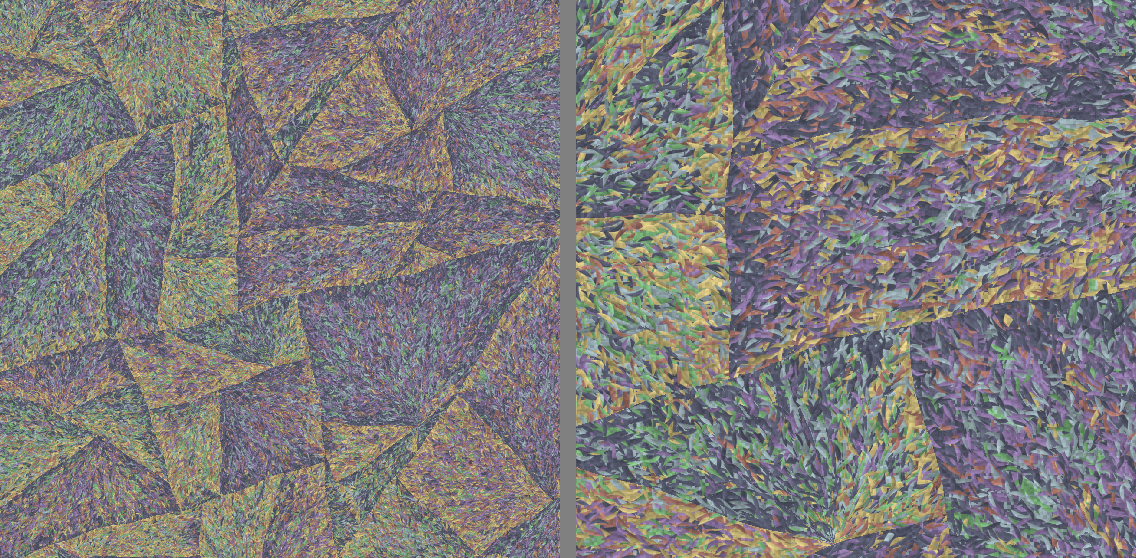
Left: the whole. Right: its middle third, enlarged.
Reproduce this texture procedurally as a Shadertoy shader.

```glsl
// Crumpled facets covered in fine, fanning, multicoloured grass-like strokes.
#define FOLDS 6            // levels of folding
#define FOLD_SIZE 0.27     // offset between the first facets
#define CREASE_FALL 42.0   // how quickly a crease fades
#define CREASE_TINT 0.62   // share of tinted strokes on a crease
#define STROKE_WIDTH 0.21  // half width, in stroke cells
#define STROKE_SPREAD 2.1  // angular scatter of strokes
#define STROKE_BEND 0.9
#define HUE_SPREAD 0.66    // colour scatter inside a facet
#define SATURATION 1.22
#define GRAIN 0.22
#define GRAIN_CELLS 510.0

const vec3 PURPLE = vec3(0.51, 0.44, 0.58);
const vec3 SLATE  = vec3(0.33, 0.34, 0.40);
const vec3 MIST   = vec3(0.55, 0.61, 0.63);
const vec3 GREEN  = vec3(0.44, 0.60, 0.44);
const vec3 OCHRE  = vec3(0.69, 0.64, 0.46);
const vec3 RUST   = vec3(0.58, 0.43, 0.40);

struct Facet { float id, crease, side; vec2 apex; };

vec3 hash3(vec2 p) {
    vec3 q = fract(p.xyx * vec3(0.1031, 0.1030, 0.0973));
    q += dot(q, q.yxz + 33.33);
    return fract((q.xxy + q.yzz) * q.zyx);
}

// Cyclic palette; the thresholds set the share of each colour
vec3 palette(float t) {
    t = fract(t);
    vec3 c = mix(PURPLE, SLATE, step(0.23, t));
    c = mix(c, MIST, step(0.41, t));
    c = mix(c, GREEN, step(0.61, t));
    c = mix(c, OCHRE, step(0.76, t));
    c = mix(c, RUST, step(0.88, t));
    return mix(vec3(dot(c, vec3(0.333))), c, SATURATION);
}

// Split the plane repeatedly; the last two fold lines meet at the fan apex
Facet foldedFacet(vec2 p) {
    Facet f = Facet(1.0, 1.0, 1.0, vec2(0.0));
    vec2 centre = vec2(0.52, 0.48), lastNormal = vec2(1.0, 0.0);
    float size = FOLD_SIZE, angle = 0.3, lastOffset = 0.0;
    for (int i = 0; i < FOLDS; i++) {
        vec3 h = hash3(vec2(f.id, 17.0));
        angle += 0.6 + 1.9 * h.x;
        vec2 normal = vec2(cos(angle), sin(angle));
        float offset = dot(normal, centre) + (h.y - 0.5) * size * 0.5;
        float d = dot(normal, p) - offset;
        float side = d < 0.0 ? -1.0 : 1.0;
        if (abs(d) < f.crease) { f.crease = abs(d); f.side = side; }
        float det = lastNormal.x * normal.y - lastNormal.y * normal.x;
        f.apex = vec2(lastOffset * normal.y - offset * lastNormal.y,
                      lastNormal.x * offset - normal.x * lastOffset) / det;
        centre += size * (normal * side + vec2(-normal.y, normal.x) * (h.z - 0.5));
        f.id = f.id * 2.0 + step(0.0, side);
        lastNormal = normal;
        lastOffset = offset;
        size *= 0.75;
    }
    return f;
}

// Scatter hue, turning strokes dark or warm on either side of a crease
float strokeHue(Facet f, float hue, vec2 random) {
    float tint = CREASE_TINT * exp(-f.crease * CREASE_FALL);
    float creaseHue = (f.side < 0.0 ? 0.32 : 0.84) + 0.16 * (random.x - 0.5);
    return random.y < tint ? creaseHue : hue + HUE_SPREAD * (random.x - 0.5);
}

// One layer of tapered, bent strokes, one per grid cell
void addStrokes(inout vec3 col, vec2 p, Facet f, float hue, float fan, float count) {
    vec2 g = p * count, cell = floor(g);
    float blur = 0.6 * count / iResolution.y;
    for (int j = -1; j <= 1; j++)
    for (int i = -1; i <= 1; i++) {
        vec2 c = cell + vec2(i, j);
        vec3 place = hash3(c + count), look = hash3(c + count + 271.0);
        float a = fan + (place.z - 0.5) * STROKE_SPREAD;
        vec2 d = g - c - place.xy;
        vec2 q = vec2(dot(d, vec2(cos(a), sin(a))), dot(d, vec2(-sin(a), cos(a))));
        q.y += STROKE_BEND * (look.x - 0.5) * q.x * q.x;
        float width = STROKE_WIDTH * (1.0 - q.x * q.x * 1.1);
        float mask = smoothstep(blur, -blur, abs(q.y) - width);
        float light = 0.84 + 0.32 * fract(look.x * 7.0);
        light += 0.13 * smoothstep(-0.15, 0.15, q.y) - 0.065;
        col = mix(col, palette(strokeHue(f, hue, look.yz)) * light, mask);
    }
}

void mainImage(out vec4 fragColor, in vec2 fragCoord) {
    vec2 p = fragCoord / iResolution.y;
    vec2 warped = p + 0.006 * sin(p.yx * 17.0 + vec2(0.0, 2.0))
                    + 0.002 * sin(p.yx * 61.0);
    Facet f = foldedFacet(warped);

    // Fan direction and the colour bands that follow it
    vec2 ray = warped - f.apex;
    float fan = atan(ray.y, ray.x);
    float bands = sin(fan * 29.0 + f.id) + 0.6 * sin(fan * 67.0 + 18.0 * length(ray));
    float patches = sin(p.x * 43.0 + 2.0 * sin(p.y * 31.0)) * sin(p.y * 47.0 + f.id);
    float hue = hash3(vec2(f.id, 5.0)).x + 0.11 * bands + 0.13 * patches;

    // Speckled ground, then strokes from coarse to fine
    vec3 grain = hash3(floor(p * GRAIN_CELLS));
    vec3 col = palette(strokeHue(f, hue, grain.xy));
    addStrokes(col, p, f, hue, fan, 42.0);
    addStrokes(col, p, f, hue, fan, 76.0);
    addStrokes(col, p, f, hue, fan, 113.0);
    addStrokes(col, p, f, hue, fan, 159.0);
    col *= 1.0 + GRAIN * (grain.z - 0.5);
    fragColor = vec4(clamp(col, 0.0, 1.0), 1.0);
}
```
